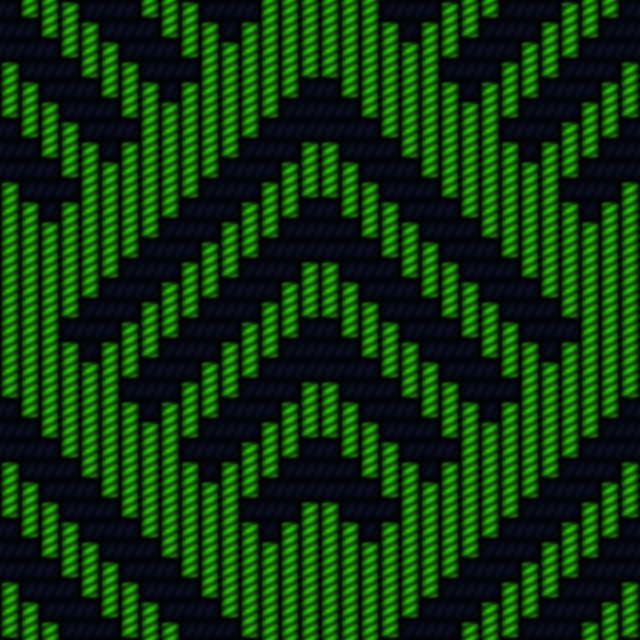
A WebGL 1 fragment shader for this pattern:

```glsl
precision highp float;

uniform vec2 u_resolution;

const float THREADS = 32.0;   // threads across and down in one repeat
const float CENTRE_ROW = 13.0;
const float TAU = 6.2831853;

const vec3 GAP = vec3(0.005, 0.008, 0.012);
const vec3 WARP = vec3(0.150, 0.760, 0.032);
const vec3 WEFT = vec3(0.040, 0.058, 0.135);

// One long float of eleven, then alternating floats of three
float twillStep(float t) {
  t = mod(t, THREADS);
  return t < 10.5 ? 1.0 : step(2.5, mod(t - 11.0, 6.0));
}

// 1.0 where the vertical thread lies on top; rows count downwards
float warpOnTop(vec2 cell) {
  cell = mod(cell, THREADS);
  float fold = min(cell.x, THREADS - 1.0 - cell.x);
  float rowGap = abs(cell.y - CENTRE_ROW);
  rowGap = min(rowGap, THREADS - rowGap);
  bool insideDiamond = rowGap < fold + 0.5;
  return insideDiamond ? twillStep(cell.y + fold - 8.0)
                       : twillStep(cell.y - fold - 9.0);
}

// Rounded, twisted yarn; both coordinates run from -0.5 to 0.5 in a cell
float yarnShade(float across, float along, float endsHere) {
  float c = across / 0.48;
  float roundness = max(1.0 - c * c, 0.0);
  float twist = mix(0.45, 1.0, 0.5 + 0.5 * cos(TAU * (2.0 * along + across)));
  float tuck = smoothstep(0.02, 0.27, 0.5 - abs(along));
  return roundness * twist * mix(1.0, tuck, endsHere);
}

void main() {
  vec2 uv = gl_FragCoord.xy / u_resolution;
  vec2 grid = vec2(uv.x, 1.0 - uv.y) * THREADS;
  vec2 cell = floor(grid);
  vec2 local = fract(grid) - 0.5;

  // Orient the yarn along whichever thread is on top
  float warp = warpOnTop(cell);
  vec2 direction = mix(vec2(1.0, 0.0), vec2(0.0, 1.0), warp);
  float along = dot(local, direction);
  float across = dot(local, direction.yx);

  // A float ends where the next cell shows the other thread
  float side = along < 0.0 ? -1.0 : 1.0;
  float endsHere = abs(warpOnTop(cell + direction * side) - warp);

  float shade = yarnShade(across, along, endsHere);
  gl_FragColor = vec4(mix(GAP, mix(WEFT, WARP, warp), shade), 1.0);
}
```
